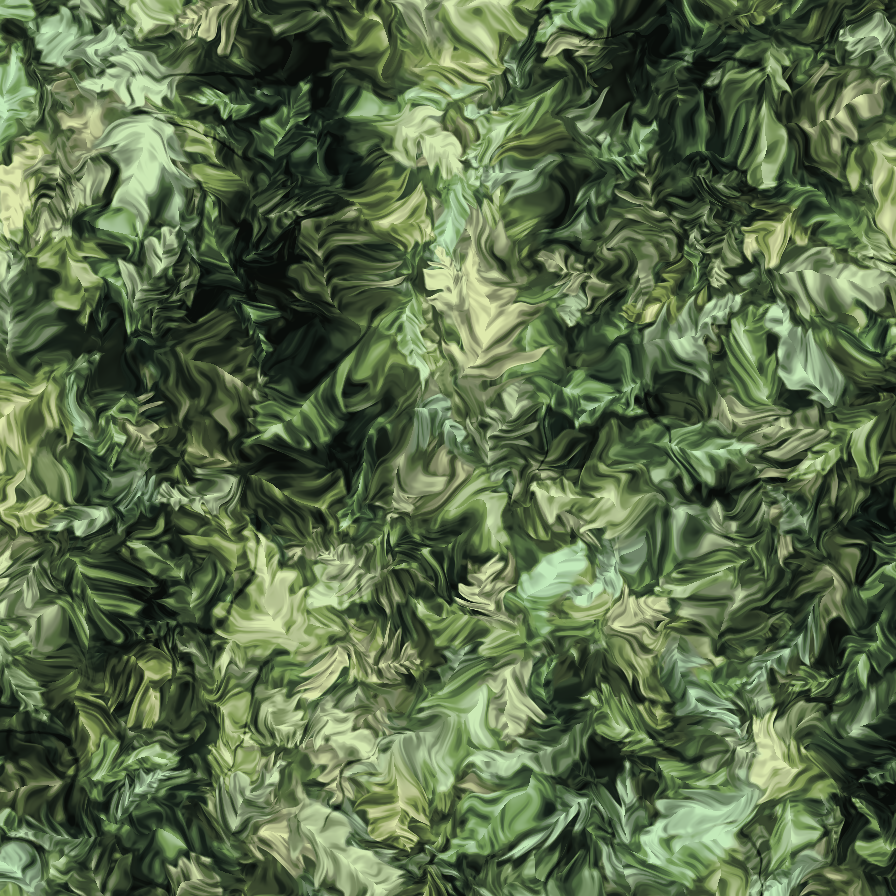
Give the GLSL for this texture, as a Shadertoy shader.

```glsl
// Dense tangle of curled, ragged green leaves with ribbed blades and dark gaps.
#define LAYERS 8
#define CELL 0.115
#define LEAF_LENGTH 0.088
#define LEAF_WIDTH 0.40
#define RAGGEDNESS 0.60
#define RIB_FREQUENCY 11.0
#define RIB_CONTRAST 0.62
#define SHADOW 0.42
#define WARP 0.042
#define EDGE_SOFTNESS 0.06
#define BROAD_LIGHT 0.62
#define TINT 0.6

const vec3 DEEP  = vec3(0.09, 0.13, 0.10);
const vec3 SHADE = vec3(0.22, 0.28, 0.19);
const vec3 MID   = vec3(0.32, 0.41, 0.25);
const vec3 SAGE  = vec3(0.47, 0.52, 0.41);
const vec3 FRESH = vec3(0.49, 0.60, 0.34);
const vec3 PALE  = vec3(0.69, 0.76, 0.60);

vec4 hash4(vec2 p) {
    vec4 h = fract(p.xyxy * vec4(0.1031, 0.1030, 0.0973, 0.1099));
    h += dot(h, h.wzxy + 33.33);
    return fract((h.xxyz + h.yzzw) * h.zywx);
}

// Two independent channels of smooth value noise
vec2 noise2(vec2 p) {
    vec2 i = floor(p), f = fract(p);
    f = f * f * (3.0 - 2.0 * f);
    vec2 low  = mix(hash4(i).xy, hash4(i + vec2(1, 0)).xy, f.x);
    vec2 high = mix(hash4(i + vec2(0, 1)).xy, hash4(i + vec2(1, 1)).xy, f.x);
    return mix(low, high, f.y);
}

float noise(vec2 p) { return noise2(p).x; }

// Swirling displacement that curls blades and frays their outlines
vec2 curl(vec2 p) {
    vec2 w = noise2(p * 11.0) - 0.5;
    w += 0.55 * (noise2(p * 26.0 + w + 7.0) - 0.5);
    return w + 0.26 * (noise2(p * 58.0 + 2.0 * w + 31.0) - 0.5);
}

// Paints one leaf and its shadow; surface holds (tone, hue, warmth)
void paintLeaf(inout vec3 surface, vec2 offset, vec4 rnd, vec4 look, float depth) {
    float angle = 6.2832 * rnd.z;
    vec2 axis = vec2(cos(angle), sin(angle));
    float size = LEAF_LENGTH * mix(0.6, 1.15, rnd.w);
    vec2 q = vec2(dot(offset, axis), dot(offset, vec2(-axis.y, axis.x))) / size;
    if (abs(q.x) > 1.35 || abs(q.y) > 1.2) return;
    q.y += (look.x - 0.5) * 0.8 * (q.x * q.x - 0.3);

    // Outline with lobes swept along the side veins
    float across = abs(q.y), seed = look.y * 91.0;
    float vein = q.x - 0.75 * across;
    float side = q.y < 0.0 ? 17.0 : 0.0;
    float lobes = noise(vec2(vein * 7.0 + seed, side)) - 0.5;
    float width = LEAF_WIDTH * mix(0.65, 1.25, look.z);
    float d = across - width * (1.0 - q.x * q.x) * (1.0 + 2.0 * RAGGEDNESS * lobes);

    // The stem end dissolves into the leaves below
    float presence = smoothstep(-0.95, -0.25, q.x);
    surface.x *= 1.0 - SHADOW * presence * exp(-max(d, 0.0) / 0.12);

    // Blade: ribs, bright midrib, unequal halves, pale rim
    float ribs = noise(vec2(vein * RIB_FREQUENCY + seed, across * 4.0 + side)) - 0.5;
    ribs += 0.5 * (noise(vec2(vein * 2.2 * RIB_FREQUENCY, across * 6.0 + seed + side)) - 0.5);
    float tone = mix(0.23, 0.53, depth) + 0.30 * (look.w - 0.5);
    tone += RIB_CONTRAST * ribs + 0.17 * q.x;
    tone += 0.12 * smoothstep(-0.12, 0.12, q.y) - 0.06;
    tone += 0.22 * exp(-across * across / 0.004) * (1.0 - q.x * q.x);
    tone += 0.12 * smoothstep(-0.12, -0.01, d);
    vec3 blade = vec3(tone, look.y, look.z);
    float cover = presence * smoothstep(EDGE_SOFTNESS, -EDGE_SOFTNESS, d);
    surface = mix(surface, blade, cover);
}

// Tone to colour, from gaps to lit tips
vec3 foliage(float tone, float hue, float warmth) {
    vec3 c = mix(DEEP, SHADE, smoothstep(0.14, 0.34, tone));
    c = mix(c, MID, smoothstep(0.36, 0.48, tone));
    c = mix(c, mix(SAGE, FRESH, smoothstep(0.35, 0.65, hue)), smoothstep(0.48, 0.60, tone));
    c = mix(c, PALE, smoothstep(0.62, 0.84, tone));
    c *= 1.0 + 0.2 * smoothstep(0.84, 1.1, tone);
    c *= mix(vec3(1), mix(vec3(0.86, 1.01, 1.02), vec3(1.10, 1.0, 0.88), warmth), TINT);
    return c * mix(0.4, 1.0, smoothstep(-0.1, 0.13, tone));
}

void mainImage(out vec4 fragColor, in vec2 fragCoord) {
    vec2 uv = fragCoord / iResolution.y;
    vec2 p = uv + WARP * curl(uv);

    // Dim fibrous undergrowth
    vec3 surface = vec3(0.05 + 0.3 * noise(p * vec2(24.0, 50.0)), noise2(p * 9.0));

    // Leaves stacked from back to front
    for (int layer = 0; layer < LAYERS; layer++) {
        float level = float(layer);
        vec2 grid = p / CELL + level * vec2(0.37, 0.61);
        vec2 home = floor(grid);
        for (int k = 0; k < 9; k++) {
            vec2 cell = home + vec2(k % 3 - 1, k / 3 - 1);
            vec2 key = cell + level * vec2(37.0, 59.0) + 11.0;
            vec4 rnd = hash4(key);
            vec2 offset = (grid - cell - rnd.xy) * CELL;
            paintLeaf(surface, offset, rnd, hash4(key + 211.0), level / float(LAYERS - 1));
        }
    }

    // Broad light and shade, fine grain, broken dark creases
    float tone = surface.x + BROAD_LIGHT * (noise(uv * 6.0 + 3.0) - 0.5);
    tone += 0.16 * (noise(p * 90.0) - 0.5);
    float crease = abs(noise(p * 9.0 + 40.0) - 0.5);
    tone -= 0.35 * smoothstep(0.025, 0.0, crease) * smoothstep(0.5, 0.7, noise(uv * 8.0 + 70.0));
    fragColor = vec4(clamp(foliage(tone, surface.y, surface.z), 0.0, 1.0), 1.0);
}
```
